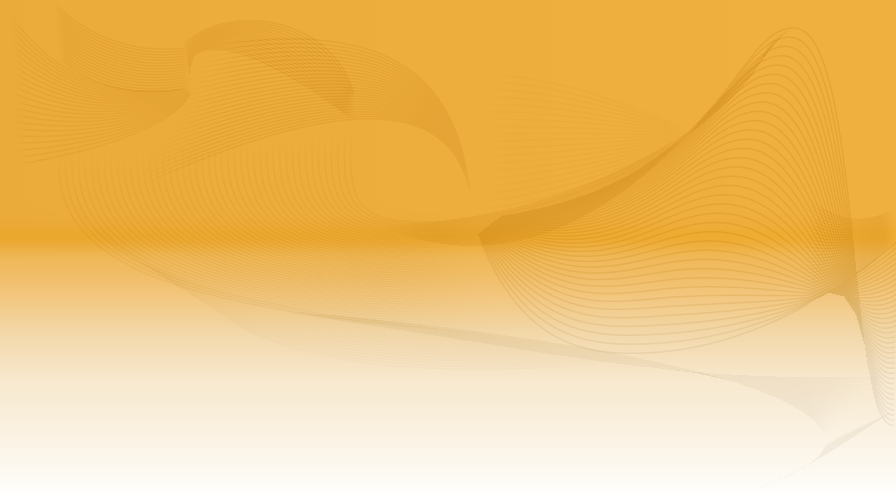
Reproduce this background procedurally as a Shadertoy shader.

```glsl
// Amber to white gradient overlaid with fine, woven ribbons of curved lines.

const vec2 GRID = vec2(768.0, 432.0); // layout units across the canvas, y down
const int STEPS = 24;
const float LINE_WIDTH = 1.3;

const vec3 AMBER = vec3(0.93, 0.68, 0.24);
const vec3 HONEY = vec3(0.94, 0.73, 0.37);
const vec3 SAND  = vec3(0.95, 0.78, 0.50);
const vec3 WHEAT = vec3(0.95, 0.84, 0.65);
const vec3 CREAM = vec3(0.97, 0.91, 0.81);
const vec3 IVORY = vec3(0.99, 0.97, 0.93);

float cross2(vec2 a, vec2 b) { return a.x * b.y - a.y * b.x; }

// Cubic Bezier; the matrix columns are its control points.
vec2 bezier(mat4x2 c, float s) {
    float r = 1.0 - s;
    return c * vec4(r * r * r, 3.0 * r * r * s, 3.0 * r * s * s, s * s * s);
}

// Signed offset of p from the rung that joins the two edges at s.
float rungSide(vec2 p, mat4x2 a, mat4x2 b, float s) {
    vec2 start = bezier(a, s);
    return cross2(p - start, bezier(b, s) - start);
}

// Coverage of evenly spaced lines, averaged where they get too dense.
float lineCoverage(float t, float count, float spacing, float px) {
    float d = abs(fract(t * count) - 0.5) * spacing;
    float line = clamp((0.5 * (LINE_WIDTH + px) - d) / px, 0.0, min(1.0, LINE_WIDTH / px));
    float average = min(1.0, LINE_WIDTH / max(spacing, 0.01));
    return mix(average, line, smoothstep(1.2 * px, 2.5 * px, spacing));
}

// Lines blended between edges a and b; fade softens both ends.
float ribbon(vec2 p, float px, mat4x2 a, mat4x2 b, float count, float fade) {
    float ink = 0.0, s0 = 0.0, f0 = rungSide(p, a, b, 0.0);
    for (int i = 1; i <= STEPS; i++) {
        float s1 = float(i) / float(STEPS);
        float f1 = rungSide(p, a, b, s1);
        if ((f0 < 0.0) != (f1 < 0.0)) {
            // Refine the crossing rung, then locate p along it.
            float s = mix(s0, s1, f0 / (f0 - f1));
            float f = rungSide(p, a, b, s);
            bool left = (f < 0.0) == (f0 < 0.0);
            float sa = left ? s : s0, fa = left ? f : f0;
            float sb = left ? s1 : s, fb = left ? f1 : f;
            if (abs(fa - fb) > 1e-5) s = mix(sa, sb, fa / (fa - fb));
            vec2 start = bezier(a, s), rung = bezier(b, s) - start;
            float t = dot(p - start, rung) / max(dot(rung, rung), 1e-3);
            vec2 hit = start + rung * t;
            if (t > 0.0 && t < 1.0 && distance(hit, p) < 3.0) {
                vec2 ahead = mix(bezier(a, s + 0.01), bezier(b, s + 0.01), t);
                vec2 tangent = ahead - hit;
                float spacing = abs(cross2(rung, tangent)) / max(length(tangent), 1e-3) / count;
                float ends = smoothstep(0.0, fade + 1e-4, min(s, 1.0 - s));
                ink += lineCoverage(t, count, spacing, px) * ends;
            }
        }
        s0 = s1;
        f0 = f1;
    }
    return ink;
}

vec3 backdrop(vec2 uv) {
    float depth = 1.0 - uv.y;
    vec3 c = AMBER + vec3(0.018, 0.02, 0.02) * (uv.x - 0.4);
    c -= vec3(0.005, 0.015, 0.05) * exp(-pow((depth - 0.47) / 0.03, 2.0));
    c = mix(c, HONEY, smoothstep(0.47, 0.53, depth));
    c = mix(c, SAND,  clamp((depth - 0.53) / 0.06, 0.0, 1.0));
    c = mix(c, WHEAT, clamp((depth - 0.59) / 0.065, 0.0, 1.0));
    c = mix(c, CREAM, clamp((depth - 0.655) / 0.1, 0.0, 1.0));
    c = mix(c, IVORY, clamp((depth - 0.755) / 0.165, 0.0, 1.0));
    return mix(c, vec3(1.0), clamp((depth - 0.92) / 0.07, 0.0, 1.0));
}

void mainImage(out vec4 fragColor, in vec2 fragCoord) {
    vec2 uv = fragCoord / iResolution.xy;
    vec2 p = vec2(uv.x, 1.0 - uv.y) * GRID;
    float px = GRID.y / iResolution.y;
    float ink = 0.0;

    // Tall crest on the right, with the bowl below it
    ink += 0.65 * ribbon(p, px, mat4x2(405, 187, 620, 170, 630, 20, 682, 20),
                                mat4x2(405, 187, 440, 300, 500, 310, 560, 306), 36.0, 0.0);
    ink += 0.65 * ribbon(p, px, mat4x2(682, 20, 740, 20, 725, 367, 766, 367),
                                mat4x2(560, 306, 650, 300, 730, 240, 769, 205), 36.0, 0.0);
    ink += 0.6 * ribbon(p, px, mat4x2(585, 120, 615, 95, 655, 65, 658, 35),
                               mat4x2(585, 120, 630, 70, 650, 50, 682, 20), 7.0, 0.1);
    // Dense fold and faint sheet in the centre
    ink += 0.5 * ribbon(p, px, mat4x2(320, 192, 430, 195, 540, 150, 600, 105),
                               mat4x2(320, 192, 430, 240, 520, 190, 600, 105), 18.0, 0.2);
    ink += 0.2 * ribbon(p, px, mat4x2(400, 60, 480, 60, 540, 90, 600, 115),
                               mat4x2(400, 190, 470, 185, 540, 150, 600, 115), 20.0, 0.2);
    // Nested curves around the rounded opening
    ink += 0.4 * ribbon(p, px, mat4x2(305, 105, 298, 185, 310, 195, 405, 187),
                               mat4x2(50, 120, 30, 230, 150, 270, 470, 290), 46.0, 0.2);
    ink += 0.55 * ribbon(p, px, mat4x2(165, 40, 330, 10, 400, 60, 405, 187),
                                mat4x2(100, 170, 280, 85, 400, 70, 405, 187), 26.0, 0.15);
    // Upper left hook and trailing strands
    ink += 0.55 * ribbon(p, px, mat4x2(155, 40, 190, 0, 290, 10, 305, 85),
                                mat4x2(165, 75, 150, 30, 200, 25, 305, 105), 16.0, 0.05);
    ink += 0.5 * ribbon(p, px, mat4x2(45, 0, 90, 45, 140, 42, 160, 40),
                               mat4x2(50, 50, 80, 80, 130, 85, 165, 75), 16.0, 0.08);
    ink += 0.45 * ribbon(p, px, mat4x2(10, 145, 90, 130, 160, 105, 165, 75),
                                mat4x2(5, 5, 60, 85, 120, 80, 165, 75), 22.0, 0.08);
    // Pale lower sheets, right fold and tail
    ink += 0.2 * ribbon(p, px, mat4x2(50, 150, 80, 260, 300, 270, 520, 300),
                               mat4x2(170, 250, 220, 320, 400, 330, 560, 306), 18.0, 0.25);
    ink += 0.4 * ribbon(p, px, mat4x2(220, 265, 430, 280, 700, 320, 708, 378),
                               mat4x2(220, 265, 480, 300, 560, 330, 769, 322), 24.0, 0.1);
    ink += 0.5 * ribbon(p, px, mat4x2(690, 165, 720, 195, 745, 190, 769, 178),
                               mat4x2(680, 265, 720, 250, 750, 225, 769, 205), 28.0, 0.2);
    ink += 0.5 * ribbon(p, px, mat4x2(708, 378, 708, 395, 670, 412, 645, 420),
                               mat4x2(769, 350, 730, 375, 690, 405, 645, 420), 20.0, 0.1);

    // Ink is warm on amber and neutral on the pale part
    float pale = smoothstep(0.5, 0.72, 1.0 - uv.y);
    vec3 absorb = mix(vec3(0.065, 0.10, 0.27), vec3(0.075, 0.085, 0.11), pale);
    fragColor = vec4(backdrop(uv) * (1.0 - absorb * min(ink, 1.2)), 1.0);
}
```
